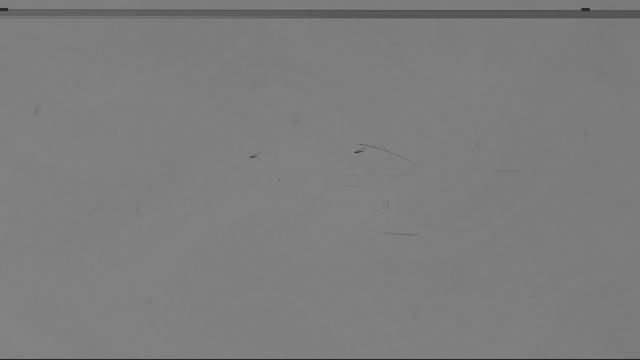
This texture is drawn by a WebGL 1 fragment shader. Its source:

```glsl
precision highp float;
uniform vec2 u_resolution;

#define BOARD_TONE 0.496
#define MOTTLE 0.0085
#define GRAIN 0.008
#define INK_TONE 0.2
#define INK_STRENGTH 0.68
#define RAIL_TOP 0.9745
#define RAIL_BOTTOM 0.949
#define RAIL_LEFT 0.385
#define RAIL_RIGHT 0.335
#define SMUDGES 10

float pixel;

float hash(vec2 p) {
  return fract(sin(dot(p, vec2(127.1, 311.7))) * 43758.55);
}

float grain(vec2 p) {
  vec2 cell = floor(p), f = fract(p);
  f = f * f * (3.0 - 2.0 * f);
  float low = mix(hash(cell), hash(cell + vec2(1.0, 0.0)), f.x);
  float high = mix(hash(cell + vec2(0.0, 1.0)), hash(cell + vec2(1.0)), f.x);
  return mix(low, high, f.y) - 0.5;
}

// Warped, rotated layers of sines for cloudy wipe marks
float clouds(vec2 p) {
  float sum = 0.0, weight = 0.5;
  p *= vec2(5.0, 6.5);
  for (int i = 0; i < 6; i++) {
    p += 0.8 * sin(p.yx * 1.3 + float(i) * 2.1);
    sum += weight * sin(p.x + 0.7) * sin(p.y + 1.9);
    p = mat2(0.8, 0.6, -0.6, 0.8) * p * 1.75;
    weight *= 0.75;
  }
  return sum;
}

float band(float x, float low, float high) {
  return smoothstep(low - pixel * 0.5, low + pixel * 0.5, x)
       * (1.0 - smoothstep(high - pixel * 0.5, high + pixel * 0.5, x));
}

// Bowed pen stroke; ink holds the strength at its start and end
float stroke(vec2 p, vec2 a, vec2 b, float bow, float width, vec2 ink) {
  vec2 span = b - a;
  float len = length(span);
  vec2 dir = span / len;
  float t = dot(p - a, dir) / len;
  float across = dot(p - a, vec2(-dir.y, dir.x)) - 4.0 * bow * t * (1.0 - t);
  float slope = 4.0 * bow * (1.0 - 2.0 * t) / len;
  float d = abs(across) / sqrt(1.0 + slope * slope);
  float ends = smoothstep(-0.02, 0.12, t) * (1.0 - smoothstep(0.88, 1.02, t));
  float line = 1.0 - smoothstep(width - pixel * 0.7, width + pixel * 0.7, d);
  return line * ends * mix(ink.x, ink.y, clamp(t, 0.0, 1.0));
}

// Small faint patches left by fingers and erased ink
float smudges(vec2 p) {
  float sum = 0.0;
  for (int i = 0; i < SMUDGES; i++) {
    float id = float(i) + 1.0;
    vec2 center = vec2(1.75 * hash(vec2(id, 2.3)), 0.06 + 0.76 * hash(vec2(id, 7.9)));
    float turn = 3.14 * hash(vec2(id, 4.4));
    vec2 q = p - center;
    q = vec2(cos(turn) * q.x + sin(turn) * q.y, cos(turn) * q.y - sin(turn) * q.x);
    q /= vec2(0.012, 0.006) * (0.5 + hash(vec2(id, 5.7)));
    float patchy = 0.8 + 1.2 * grain(p * 180.0);
    sum += exp(-dot(q, q)) * patchy * (0.05 + 0.12 * hash(vec2(id, 9.1)));
  }
  return sum;
}

float penMarks(vec2 p) {
  // Sweeping arcs
  float m = stroke(p, vec2(0.981, 0.602), vec2(1.19, 0.516), 0.016, 0.001, vec2(0.95, 0.15));
  m = max(m, stroke(p, vec2(1.005, 0.538), vec2(1.157, 0.526), -0.017, 0.001, vec2(0.18)));
  m = max(m, stroke(p, vec2(1.09, 0.497), vec2(1.17, 0.53), 0.004, 0.001, vec2(0.2, 0.1)));
  m = max(m, stroke(p, vec2(0.961, 0.516), vec2(1.053, 0.472), 0.011, 0.001, vec2(0.4, 0.15)));
  m = max(m, stroke(p, vec2(0.93, 0.468), vec2(1.021, 0.465), 0.018, 0.001, vec2(0.05, 0.5)));
  m = max(m, stroke(p, vec2(1.0, 0.365), vec2(1.167, 0.347), -0.004, 0.0012, vec2(0.0, 0.85)));
  m = max(m, stroke(p, vec2(1.366, 0.523), vec2(1.516, 0.519), 0.003, 0.001, vec2(0.08, 0.22)));
  // Short dabs with a soft tail
  for (int i = 0; i < 2; i++) {
    vec2 q = p - mix(vec2(0.692, 0.562), vec2(0.984, 0.576), float(i));
    m = max(m, stroke(q, vec2(0.0), vec2(0.027, 0.004), 0.0, 0.002, vec2(1.2, 0.8)));
    m = max(m, stroke(q, vec2(0.008, 0.004), vec2(0.034, 0.013), 0.0, 0.004, vec2(0.25, 0.2)));
    q = p - vec2(1.064 + 0.012 * float(i), 0.418);
    m = max(m, stroke(q, vec2(0.0), vec2(0.004, 0.027), 0.0, 0.0012, vec2(0.5, 0.25)));
  }
  float ring = abs(length(p - vec2(1.333, 0.597)) - 0.008);
  m = max(m, 0.35 * (1.0 - smoothstep(0.0, pixel, ring)) * step(p.x, 1.336));
  float speck = length(p - vec2(0.775, 0.501));
  return max(m, 0.9 * (1.0 - smoothstep(0.001, 0.001 + pixel, speck)));
}

void main() {
  vec2 p = gl_FragCoord.xy / u_resolution.y;
  float across = gl_FragCoord.x / u_resolution.x;
  pixel = 1.0 / u_resolution.y;

  // Board with uneven light
  float fine = grain(p * 150.0) + 0.6 * grain(p * 60.0 + 31.0);
  float tone = BOARD_TONE + 0.012 * (1.0 - across) * (1.0 - p.y);
  tone -= 0.010 * smoothstep(0.55, 1.0, across) + 0.007 * smoothstep(0.6, 0.95, p.y);
  tone += MOTTLE * clouds(p) + GRAIN * fine;
  float ink = INK_STRENGTH * penMarks(p) * (0.9 + 0.9 * fine) + smudges(p);
  tone = mix(tone, INK_TONE, clamp(ink, 0.0, 1.0));

  // Rail with dark edges and a lit lower lip
  float top = RAIL_TOP - 0.003 * across;
  float rail = mix(RAIL_LEFT, RAIL_RIGHT, smoothstep(0.0, 0.8, across)) + GRAIN * fine;
  rail += 0.09 * band(p.y, RAIL_BOTTOM + 0.002, RAIL_BOTTOM + 0.006) * (1.0 - smoothstep(0.2, 0.6, across));
  rail -= 0.04 * (band(p.y, top - 0.003, top) + band(p.y, RAIL_BOTTOM, RAIL_BOTTOM + 0.002));
  tone = mix(tone, rail, band(p.y, RAIL_BOTTOM, top));

  // Clips on the rail and the dark lower border
  float clips = max(band(p.x, -0.1, 0.022), band(p.x, 1.615, 1.638));
  tone = mix(tone, 0.17, clips * band(p.y, 0.969, 0.978));
  tone *= mix(0.3, 1.0, smoothstep(0.0018, 0.0018 + pixel, p.y));
  gl_FragColor = vec4(vec3(tone), 1.0);
}
```
